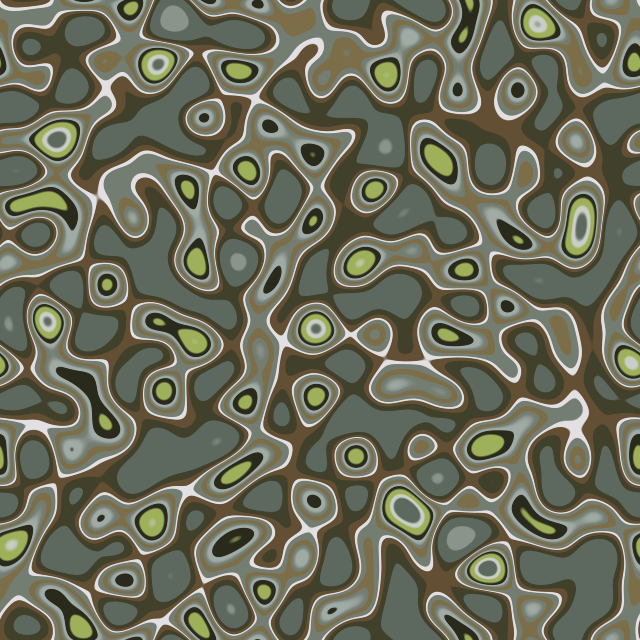
Write a WebGL 1 fragment shader that draws this pattern.

```glsl
precision highp float;
// Marbled camouflage: a smooth random height field cut into flat colour bands.
// The field is a sum of cosine waves with whole wave numbers, so it tiles, and
// its height is in standard deviations, so each band edge sets a share of area.

uniform vec2 u_resolution;

#define WAVES 60        // number of summed waves
#define K_MIN 3.0       // lowest wave number, repeats per canvas
#define K_MAX 12.3      // highest wave number
#define SEED 17.0       // changes the layout
#define CRISP 0.02      // half width of a sharp edge, in height
#define SOFT 0.13       // half width of a blurred edge, in height
#define EDGE_PIXELS 0.6 // smallest half width of an edge, in pixels

const float PI = 3.14159265;
const float GOLDEN = 0.61803399;

const vec3 PALE_MOSS  = vec3(0.54, 0.58, 0.54);
const vec3 SLATE      = vec3(0.365, 0.408, 0.369);
const vec3 DARK_OLIVE = vec3(0.25, 0.25, 0.17);
const vec3 BROWN      = vec3(0.39, 0.31, 0.20);
const vec3 CHALK      = vec3(0.89, 0.88, 0.89);
const vec3 GREY       = vec3(0.45, 0.49, 0.445);
const vec3 TAN        = vec3(0.49, 0.43, 0.29);
const vec3 MIST       = vec3(0.63, 0.67, 0.65);
const vec3 NEAR_BLACK = vec3(0.16, 0.16, 0.11);
const vec3 LIME       = vec3(0.62, 0.69, 0.35);
const vec3 SILVER     = vec3(0.79, 0.81, 0.78);

float hash(float n) {
  return fract(sin(n * 12.9898 + SEED) * 43758.5453);
}

// Returns the slope in xy and the height in z, with unit variance.
vec3 heightField(vec2 uv) {
  vec3 sum = vec3(0.0);
  for (int i = 0; i < WAVES; i++) {
    float n = float(i);
    // Wave vectors spread evenly over a half ring, rounded to whole repeats.
    float angle = PI * fract(n * GOLDEN);
    float radius = sqrt(mix(K_MIN * K_MIN, K_MAX * K_MAX, (n + 0.5) / float(WAVES)));
    vec2 k = floor(radius * vec2(cos(angle), sin(angle)) + 0.5);
    float phase = 2.0 * PI * (dot(k, uv) + hash(n + 1.0));
    sum += vec3(-2.0 * PI * k * sin(phase), cos(phase));
  }
  return sum * sqrt(2.0 / float(WAVES));
}

// Goes over to the next colour where the height passes the edge.
vec3 band(vec3 below, vec3 above, float height, float edge, float halfWidth) {
  return mix(below, above, smoothstep(edge - halfWidth, edge + halfWidth, height));
}

void main() {
  vec3 field = heightField(gl_FragCoord.xy / u_resolution);
  float h = field.z;

  // Edge widths never fall below the height change across a pixel.
  float pixel = EDGE_PIXELS * length(field.xy / u_resolution);
  float crisp = max(CRISP, pixel);
  float soft = max(SOFT, pixel);

  // Bands from the valley floors up to the peaks.
  vec3 color = band(PALE_MOSS, SLATE, h, -2.42, soft);
  color = band(color, DARK_OLIVE, h, -0.806, crisp);
  color = band(color, BROWN, h, -0.305, crisp);
  color = band(color, CHALK, h, 0.038, crisp);
  color = band(color, GREY, h, 0.205, crisp);
  color = band(color, TAN, h, 0.524, crisp);
  color = band(color, GREY, h, 0.842, crisp);
  color = band(color, MIST, h, 1.07, soft);
  color = band(color, NEAR_BLACK, h, 1.341, crisp);
  color = band(color, LIME, h, 1.74, crisp * 2.0);
  color = band(color, SILVER, h, 2.42, soft);
  color = band(color, SLATE, h, 2.85, soft);

  gl_FragColor = vec4(color, 1.0);
}
```
